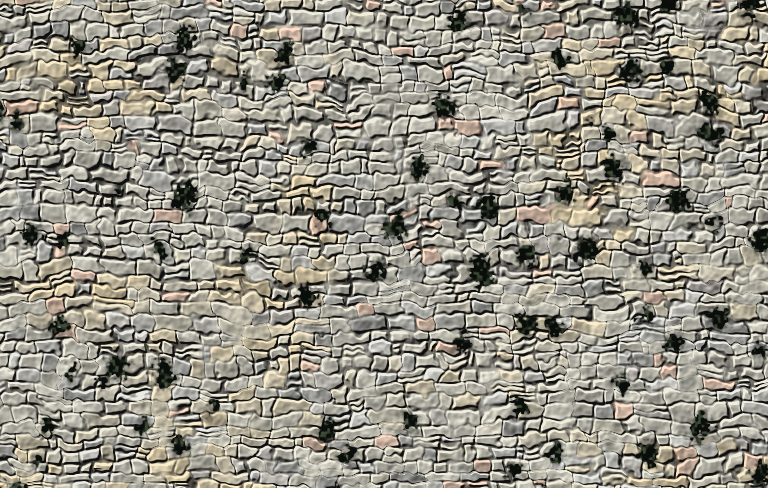
This texture is drawn by a WebGL 1 fragment shader. Its source:

```glsl
precision highp float;
// A sunlit rubble-stone wall: wavering courses of jittered, ragged blocks,
// lit from above by differencing a height field, so joints fall into shadow.
// Small dark shrubs are scattered over it on a jittered grid.

uniform vec2 u_resolution;

const float COURSES = 37.0;                  // stone courses over the height
const float STONE_ASPECT = 1.6;              // mean stone width / height
const float EDGE_JITTER = 0.66;              // irregularity of stone widths
const float SPLIT_SHARE = 0.13;              // stones cut into two thin ones
const float ROUGHNESS = 1.0;                 // relief of the stone faces
const vec2 TO_LIGHT = vec2(-0.0030, 0.0042); // shading offset towards the sun
const float FACE_TONE = 0.665;
const float RELIEF_GAIN = 0.52;
const float JOINT_DARKNESS = 0.27;
const float SHRUB_GRID = 9.0;                // shrub cells over the height

const vec3 LIMESTONE = vec3(1.01, 1.0, 0.935);
const vec3 OCHRE = vec3(1.12, 1.0, 0.76);
const vec3 RUST = vec3(1.10, 0.94, 0.84);
const vec3 SLATE = vec3(0.99, 0.99, 0.97);
const vec3 LEAF_DARK = vec3(0.04, 0.055, 0.04);
const vec3 LEAF_LIGHT = vec3(0.25, 0.30, 0.22);

float hash(vec2 p) {
  vec3 q = fract(p.xyx * 0.1031);
  q += dot(q, q.yzx + 33.33);
  return fract((q.x + q.y) * q.z);
}

float noise(vec2 p) {
  vec2 i = floor(p);
  vec2 f = fract(p);
  f = f * f * (3.0 - 2.0 * f);
  return mix(mix(hash(i), hash(i + vec2(1.0, 0.0)), f.x),
             mix(hash(i + vec2(0.0, 1.0)), hash(i + 1.0), f.x), f.y);
}

vec2 noise2(vec2 p) {
  return vec2(noise(p), noise(p + 57.3)) - 0.5;
}

// x: depth inside the stone in course heights, yz: stone identity
vec3 masonry(vec2 p) {
  vec2 q = p + 0.03 * noise2(p * vec2(3.0, 4.0)) + 0.022 * noise2(p * 11.0)
             + 0.014 * noise2(p * 32.0) + 0.009 * noise2(p * 80.0);
  float y = q.y * COURSES;
  y += 0.13 * sin(y * 1.7);
  float course = floor(y);
  float v = y - course;
  float unit = STONE_ASPECT * mix(0.7, 1.4, hash(vec2(course, 3.0)));
  float x = q.x * COURSES / unit + 20.0 * hash(vec2(course, 8.0));

  // Find the stone between two jittered vertical joints
  float cell = floor(x);
  cell -= step(x, cell + EDGE_JITTER * hash(vec2(cell, course)));
  float left = cell + EDGE_JITTER * hash(vec2(cell, course));
  float right = cell + 1.0 + EDGE_JITTER * hash(vec2(cell + 1.0, course));

  vec2 id = vec2(cell, course);
  float halfHeight = 0.5;
  if (hash(id + 41.0) < SPLIT_SHARE) {
    halfHeight = 0.25;
    id.x += 0.37 * step(0.5, v);
    v = mod(v, 0.5);
  }

  // Rounded box
  vec2 halfSize = vec2(0.5 * (right - left) * unit, halfHeight);
  vec2 local = vec2((x - 0.5 * (left + right)) * unit, v - halfHeight);
  float radius = 0.22;
  vec2 d = abs(local) - halfSize + radius;
  float depth = radius - length(max(d, 0.0)) - min(max(d.x, d.y), 0.0);
  return vec3(depth, id);
}

// Stone mask: 1 on a face, lower in joints of varying width and depth
float stoneMask(float depth, vec2 p) {
  float gap = mix(-0.13, 0.15, noise(p * 24.0 + 5.0)) + 0.04 * p.y;
  float open = smoothstep(0.1, 0.6, noise(p * 31.0 + 13.0) + 0.12 * p.y);
  float face = smoothstep(gap - 0.04, gap + 0.16, depth);
  return mix(1.0, face, mix(0.3, 1.0, open));
}

float surface(vec2 p, float mask) {
  float grain = 0.45 * noise(p * 62.0) + 0.4 * noise(p * 125.0 + 9.0);
  return mask + ROUGHNESS * grain;
}

vec3 stoneTint(vec2 id, vec2 p) {
  float pick = hash(id + 17.0);
  float warmth = smoothstep(0.55, 0.95, noise(p * 5.0 + 2.0) * 0.65 + pick * 0.4);
  vec3 tint = mix(LIMESTONE, OCHRE, 0.6 * warmth);
  tint = mix(tint, RUST, 0.8 * step(0.95, hash(id + 71.0)));
  return mix(tint, SLATE, 0.8 * step(0.8, hash(id + 29.0)));
}

// x: leaf cover, y: soft shade around the shrub
vec2 shrubs(vec2 p) {
  vec2 home = floor(p * SHRUB_GRID);
  float nearest = 1.0;
  for (int j = -1; j <= 1; j++) {
    for (int i = -1; i <= 1; i++) {
      vec2 cell = home + vec2(float(i), float(j));
      float density = mix(0.25, 0.8, noise(cell * 0.45 + 4.0)) - 0.15 * p.y;
      vec2 jitter = vec2(hash(cell + 11.0), hash(cell + 23.0));
      vec2 offset = p - (cell + jitter) / SHRUB_GRID;
      float size = mix(0.008, 0.023, hash(cell + 37.0));
      float d = length(offset * vec2(1.0, 0.9)) - size;
      nearest = min(nearest, d + step(density, hash(cell + 53.0)));
    }
  }
  nearest += 0.022 * (noise(p * 90.0) - 0.5) + 0.014 * (noise(p * 170.0) - 0.5);
  return vec2(1.0 - smoothstep(-0.003, 0.002, nearest),
              1.0 - smoothstep(0.0, 0.011, nearest));
}

void main() {
  vec2 p = gl_FragCoord.xy / u_resolution.y;
  vec3 stone = masonry(p);
  float mask = stoneMask(stone.x, p);
  vec2 lit = p + TO_LIGHT;
  float relief = surface(p, mask) - surface(lit, stoneMask(masonry(lit).x, lit));

  // Face tone, crisp pale rims, joints and directional light
  float rim = mask * (1.0 - smoothstep(0.12, 0.34, stone.x));
  float tone = FACE_TONE + 0.14 * (hash(stone.yz + 5.0) - 0.5);
  tone += 0.18 * (noise(p * vec2(60.0, 100.0)) - 0.5) + 0.06 * rim;
  tone -= 0.10 * step(0.88, hash(stone.yz + 29.0));
  tone -= JOINT_DARKNESS * (1.0 - mask) * mix(0.5, 1.5, noise(p * 14.0));
  tone += RELIEF_GAIN * relief;
  vec3 color = clamp(tone, 0.06, 0.93) * stoneTint(stone.yz, p);

  // Shrubs with speckled leaves
  vec2 shrub = shrubs(p);
  float leaf = smoothstep(0.45, 0.95, noise(p * 150.0 + 31.0));
  color *= 1.0 - 0.3 * shrub.y;
  color = mix(color, mix(LEAF_DARK, LEAF_LIGHT, leaf), shrub.x);
  gl_FragColor = vec4(clamp(color, 0.0, 1.0), 1.0);
}
```
